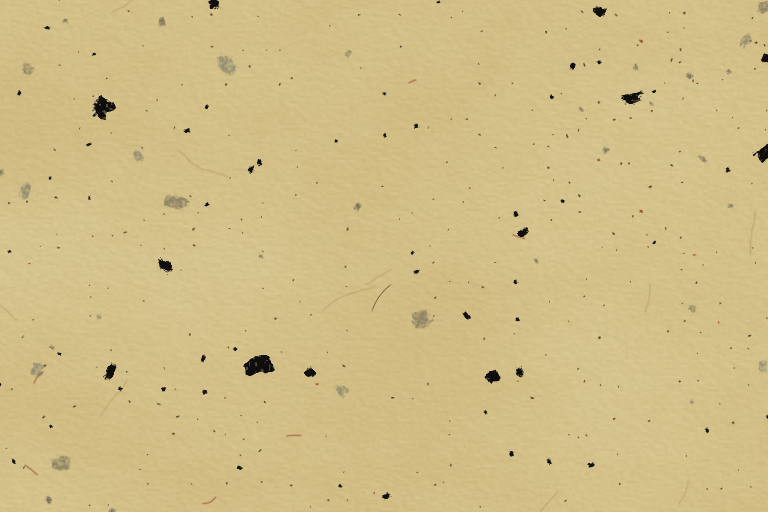
Write a Shadertoy shader that draws this texture.

```glsl
const vec3 PAPER_LIGHT = vec3(0.838, 0.768, 0.558);
const vec3 PAPER_DARK = vec3(0.812, 0.730, 0.498);
const vec3 INK = vec3(0.035, 0.035, 0.035);
const vec3 BARK = vec3(0.27, 0.19, 0.11);
const vec3 ASH = vec3(0.43, 0.40, 0.32);
const vec3 SLATE = vec3(0.42, 0.44, 0.39);
const vec3 RUST = vec3(0.56, 0.20, 0.11);
const vec3 STRAW = vec3(0.66, 0.49, 0.30);
const float GRAIN = 0.045;
const float MOTTLE = 0.9;
const int FIBRES = 16;

float hash(vec2 p) {
    vec3 q = fract(vec3(p.xyx) * 0.1031);
    q += dot(q, q.yzx + 33.33);
    return fract((q.x + q.y) * q.z);
}

vec2 hash2(vec2 p) {
    return vec2(hash(p), hash(p + 57.3));
}

float noise(vec2 p) {
    vec2 i = floor(p), f = fract(p);
    f = f * f * (3.0 - 2.0 * f);
    return mix(mix(hash(i), hash(i + vec2(1, 0)), f.x),
               mix(hash(i + vec2(0, 1)), hash(i + vec2(1, 1)), f.x), f.y);
}

float fbm(vec2 p) {
    float sum = 0.0, amp = 0.5;
    for (int i = 0; i < 5; i++) {
        sum += amp * noise(p);
        p = mat2(1.6, 1.2, -1.2, 1.6) * p + 7.1;
        amp *= 0.5;
    }
    return sum;
}

vec2 rotate(vec2 p, float a) {
    float c = cos(a), s = sin(a);
    return vec2(c * p.x + s * p.y, c * p.y - s * p.x);
}

// Coverage of ragged flecks, at most one per grid cell
float flecks(vec2 p, float cell, float density, vec2 radii, float soft, float seed) {
    vec2 id = floor(p / cell) + seed * 17.0;
    if (hash(id + 3.7) > density) return 0.0;
    vec2 center = 0.22 + 0.56 * hash2(id + 11.0);
    vec2 q = rotate((fract(p / cell) - center) * cell, 6.283 * hash(id + 23.0));
    float stretch = mix(0.70, 1.0, hash(id + 31.0));
    q *= vec2(stretch, 1.0 / stretch);
    float h = hash(id + 41.0);
    float r = mix(radii.x, radii.y, h * h);
    float ragged = noise(q / r * 1.7 + id) + 0.45 * noise(q / r * 5.0 + id);
    float d = mix(length(q), max(abs(q.x), abs(q.y)), 0.5) - r * (0.45 + 0.65 * ragged);
    return smoothstep(soft, -soft, d);
}

// Coverage of one bent strand of given half length and half width
float strand(vec2 p, float bend, float len, float width, float soft) {
    float across = abs(p.y - bend * (p.x * p.x - 0.3 * len * len)) / sqrt(1.0 + 4.0 * bend * bend * p.x * p.x);
    return smoothstep(soft, -soft, across - width) * smoothstep(len, len * 0.75, abs(p.x));
}

// Mottled sheet with fine, slightly horizontal tooth
vec3 paper(vec2 p) {
    float cloud = fbm(p * vec2(2.5, 4.0) + 3.0);
    float tooth = noise(p * vec2(95.0, 190.0)) - noise(p * vec2(95.0, 190.0) + vec2(0.4, 0.8));
    float dust = noise(p * 260.0 + 9.0) - 0.5;
    float shade = 0.38 + MOTTLE * (cloud - 0.48) * 1.6 + 0.35 * (fbm(p * 28.0) - 0.48);
    vec3 col = mix(PAPER_LIGHT, PAPER_DARK, clamp(shade, 0.0, 1.2));
    return col + GRAIN * (0.5 * tooth + 0.4 * dust);
}

void mainImage(out vec4 fragColor, in vec2 fragCoord) {
    vec2 p = fragCoord / iResolution.y;
    float aspect = iResolution.x / iResolution.y;
    float px = 0.8 / iResolution.y;
    vec3 col = paper(p);

    // Embedded fibres, mostly pale with a few short red ones
    for (int i = 0; i < FIBRES; i++) {
        vec2 id = vec2(float(i), 5.0);
        vec2 q = rotate(p - hash2(id) * vec2(aspect, 1.0), 6.283 * hash(id + 2.0));
        q.y += 0.006 * (noise(vec2(q.x * 45.0, id.x)) - 0.5);
        bool red = i % 3 == 0;
        float len = (red ? 0.014 : 0.045) * (0.6 + hash(id + 4.0));
        float bend = (hash(id + 8.0) - 0.5) * 9.0;
        float cover = strand(q, bend, len, red ? 0.0010 : 0.0014, px + 0.0010);
        col = mix(col, red ? RUST : STRAW, cover * (red ? 0.65 : 0.32));
    }
    vec2 hair = rotate(p - vec2(0.495 * aspect, 0.42), 0.95);
    col = mix(col, BARK, 0.85 * strand(hair, -5.0, 0.036, 0.0006, px));

    // Translucent grey patches sunk below the surface
    float weave = smoothstep(0.15, 0.75, noise(p * 170.0) * 0.6 + noise(p * 340.0) * 0.4);
    float veil = mix(0.35, 0.85, weave);
    col = mix(col, ASH, veil * 0.75 * flecks(p, 0.23, 0.16, vec2(0.010, 0.021), 0.003, 1.0));
    col = mix(col, SLATE, veil * 0.70 * flecks(p + 0.07, 0.21, 0.11, vec2(0.009, 0.017), 0.003, 2.0));
    col = mix(col, ASH, veil * flecks(p + 0.03, 0.095, 0.20, vec2(0.004, 0.008), px + 0.001, 3.0));

    // Tiny brown and red specks
    col = mix(col, BARK, 0.80 * flecks(p, 0.033, 0.20, vec2(0.0010, 0.0026), px, 4.0));
    col = mix(col, RUST, 0.75 * flecks(p, 0.110, 0.14, vec2(0.0015, 0.0040), px, 5.0));

    // Opaque black flecks, the largest with worn grey nicks
    float large = flecks(p + 0.11, 0.25, 0.14, vec2(0.013, 0.024), px, 6.0);
    float dark = flecks(p + 0.05, 0.125, 0.15, vec2(0.006, 0.011), px, 7.0);
    dark = max(dark, flecks(p, 0.070, 0.15, vec2(0.0030, 0.0058), px, 8.0));
    float nicks = smoothstep(0.70, 0.92, noise(p * 230.0 + 4.0));
    col = mix(col, INK, dark * 0.96);
    col = mix(col, mix(INK, ASH, 0.7 * nicks), large * 0.97);

    fragColor = vec4(clamp(col, 0.0, 1.0), 1.0);
}
```
